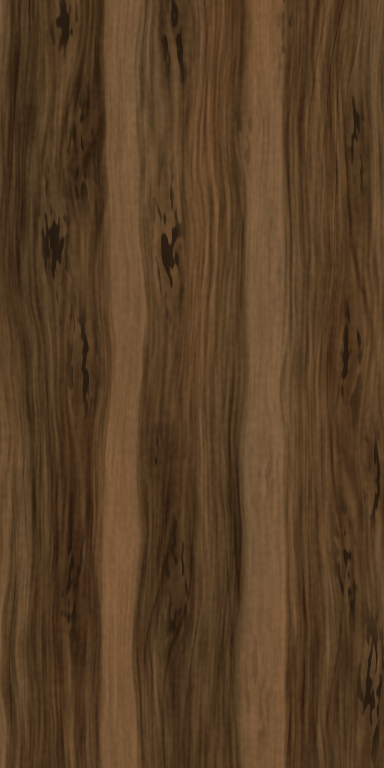
A WebGL 1 fragment shader for this texture:

```glsl
precision highp float;
// Walnut veneer: upright heartwood grain, two pale sapwood bands and dark scars.
uniform vec2 u_resolution;

#define BASE_TONE 0.42
#define SAP_LIFT 0.46
#define BROAD_STREAKS 0.42
#define RING_CONTRAST 0.36
#define FIBRE_CONTRAST 0.34
#define PORE_CONTRAST 0.34
#define VEIN_DEPTH 0.26
#define SCAR_DEPTH 0.80
#define SCAR_COUNT 19
#define WANDER 0.040

const vec3 DARK_WALNUT = vec3(0.225, 0.148, 0.080);
const vec3 MID_WALNUT = vec3(0.350, 0.255, 0.153);
const vec3 PALE_SAPWOOD = vec3(0.490, 0.362, 0.242);
const vec3 SCAR_BROWN = vec3(0.120, 0.080, 0.045);

float hash(vec2 p) {
  vec3 q = fract(p.xyx * vec3(0.1031, 0.1030, 0.0973));
  q += dot(q, q.yzx + 33.33);
  return fract((q.x + q.y) * q.z);
}

float cornerSlope(vec2 cell, vec2 offset) {
  float angle = 6.2832 * hash(cell);
  return dot(vec2(cos(angle), sin(angle)), offset);
}

// Gradient noise, about -0.7 to 0.7
float gnoise(vec2 p) {
  vec2 i = floor(p), f = p - i;
  vec2 u = f * f * f * (f * (f * 6.0 - 15.0) + 10.0);
  vec2 e = vec2(1.0, 0.0);
  float low = mix(cornerSlope(i, f), cornerSlope(i + e.xy, f - e.xy), u.x);
  float high = mix(cornerSlope(i + e.yx, f - e.yx), cornerSlope(i + e.xx, f - e.xx), u.x);
  return mix(low, high, u.y);
}

float band(float x, float left, float right, float softLeft, float softRight) {
  return smoothstep(left - softLeft, left + softLeft, x)
       * (1.0 - smoothstep(right - softRight, right + softRight, x));
}

vec3 woodColor(float tone) {
  vec3 lower = mix(DARK_WALNUT, MID_WALNUT, clamp(tone * 2.0, -0.35, 1.0));
  return mix(lower, PALE_SAPWOOD, clamp(tone * 2.0 - 1.0, 0.0, 1.1));
}

void main() {
  vec2 p = gl_FragCoord.xy / u_resolution.x;
  float y = p.y;

  // Slow sideways wander of the fibres
  float x = p.x + WANDER * gnoise(vec2(p.x * 2.5 + 7.3, y * 1.3 + 2.1))
          + 0.014 * gnoise(vec2(p.x * 9.0 + 3.7, y * 3.4 + 9.4))
          + 0.004 * gnoise(vec2(p.x * 22.0, y * 9.0 + 1.6));

  // Scattered scars push the grain apart and leave ragged dark marks
  float scar = 0.0, shade = 0.0, bend = 0.0;
  for (int k = 0; k < SCAR_COUNT; k++) {
    float id = float(k) + 1.0;
    vec2 center = fract(id * vec2(0.7549, 0.5698) + vec2(0.39, 0.12)) * vec2(1.0, 2.0);
    float size = hash(vec2(id, 17.0));
    vec2 extent = vec2(0.014 + 0.022 * size, 0.07 + 0.12 * hash(vec2(id, 41.0)));
    vec2 d = (vec2(x, y) - center) / extent;
    float core = exp(-dot(d, d));
    float halo = exp(-0.3 * dot(d, d));
    bend += d.x * extent.x * halo * 0.6;
    shade += halo;
    float ragged = gnoise(vec2(x * 56.0 + id * 5.3, y * 7.0))
                 + 0.7 * gnoise(vec2(x * 105.0, y * 24.0 + id * 3.1));
    scar += core * smoothstep(0.0, 0.32, ragged);
  }
  x -= bend;

  // Sapwood bands with one crisp side each
  float sap = band(x, 0.268, 0.365, 0.014, 0.006) + band(x, 0.640, 0.735, 0.018, 0.006);
  float heart = 1.0 - sap;

  // Growth field whose contours form long arches
  float growth = x * 1.1 + 0.24 * gnoise(vec2(x * 3.4 + 1.7, y * 0.8 + 5.2));
  float rings = gnoise(vec2(growth * 25.0, y * 0.8 + 3.0))
              + 0.7 * gnoise(vec2(growth * 56.0 + 8.0, y * 1.1));
  float veinField = abs(gnoise(vec2(growth * 15.0 + 4.0, y * 0.7)));
  float veinLine = 1.0 - smoothstep(0.0, 0.075, veinField);
  float veinMask = smoothstep(-0.15, 0.25, gnoise(vec2(x * 5.0 + 11.0, y * 1.3 + 6.0)));

  // Layered tone from broad streaks down to pores
  float tone = BASE_TONE + SAP_LIFT * sap;
  tone += 0.10 * smoothstep(0.76, 0.86, x) - 0.08 * band(x, 0.04, 0.25, 0.03, 0.03);
  tone += 0.25 * (1.0 - smoothstep(0.0, 0.035, x));
  tone += BROAD_STREAKS * mix(0.35, 1.0, heart) * gnoise(vec2(x * 8.0 + 2.6, y * 0.75 + 1.4));
  tone += RING_CONTRAST * mix(0.25, 1.0, heart) * rings;
  tone += FIBRE_CONTRAST * mix(0.4, 1.0, heart) * gnoise(vec2(x * 72.0, y * 2.2 + 4.0));
  tone += PORE_CONTRAST * mix(0.5, 1.0, heart) * gnoise(vec2(x * 122.0 + 6.0, y * 8.0));
  tone += 0.12 * gnoise(vec2(x * 95.0 + 3.0, y * 60.0));
  tone += 0.20 * gnoise(vec2(x * 14.0, y * 30.0)) * gnoise(vec2(x * 4.0, y * 3.0));
  tone -= VEIN_DEPTH * veinLine * veinMask * heart;
  tone -= 0.12 * min(shade, 1.3) * heart;

  // Faint olive and reddish drift over the walnut ramp
  vec3 color = woodColor(tone);
  float drift = clamp(0.5 + 1.1 * gnoise(vec2(x * 5.0 + 15.0, y * 0.8)) - 0.2 * sap, 0.0, 1.0);
  color *= mix(vec3(1.025, 0.988, 0.960), vec3(0.970, 1.010, 1.035), drift);

  float scarCover = clamp(scar * 1.5, 0.0, 1.0) * SCAR_DEPTH * mix(0.2, 1.0, heart);
  color = mix(color, SCAR_BROWN, scarCover);
  gl_FragColor = vec4(color, 1.0);
}
```
